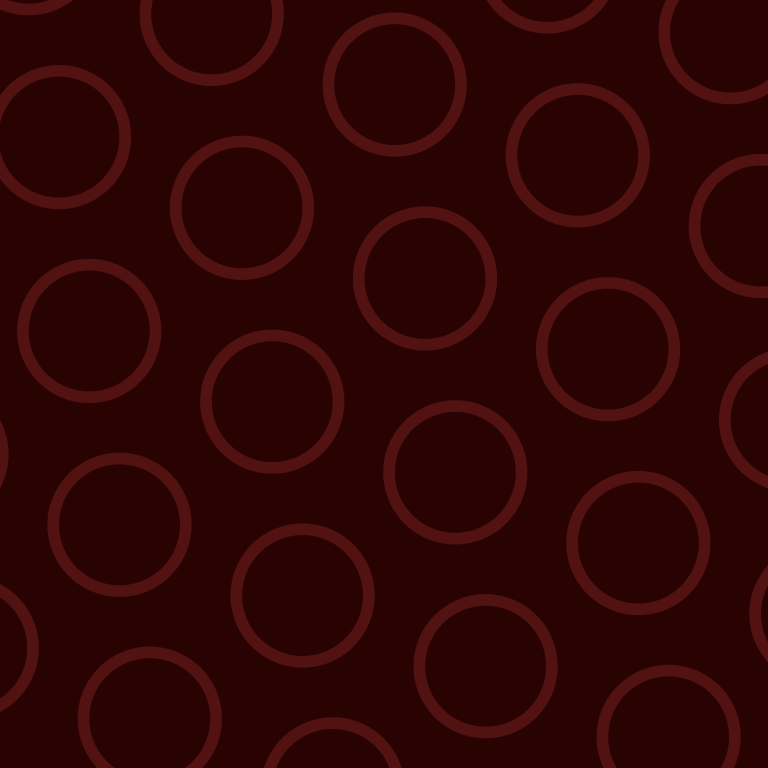
Write a Shadertoy shader that draws this pattern.

```glsl
const vec3 GROUND_COLOR = vec3(0.160, 0.006, 0.006);
const vec3 RING_COLOR = vec3(0.322, 0.072, 0.072);
const float SPACING = 0.2555;        // distance between neighbouring centres
const float TILT = 0.3686;           // clockwise turn of the rows, in radians
const float RING_RADIUS = 0.0863;    // to the middle of the stroke
const float RING_WIDTH = 0.0152;
const vec2 LATTICE_ORIGIN = vec2(0.5534, 0.6374);

mat2 rotation(float angle) {
    float c = cos(angle), s = sin(angle);
    return mat2(c, s, -s, c);
}

// Distance to the nearest centre of a rectangular grid
float gridDistance(vec2 p, vec2 cell) {
    return length(p - cell * round(p / cell));
}

// A triangular lattice is two rectangular grids offset by half a cell
float latticeDistance(vec2 p) {
    vec2 cell = SPACING * vec2(1.0, sqrt(3.0));
    return min(gridDistance(p, cell), gridDistance(p - 0.5 * cell, cell));
}

void mainImage(out vec4 fragColor, in vec2 fragCoord) {
    float pixel = 1.0 / iResolution.y;
    vec2 p = rotation(TILT) * (fragCoord * pixel - LATTICE_ORIGIN);

    // Signed distance to the ring stroke, smoothed over one pixel
    float edge = abs(latticeDistance(p) - RING_RADIUS) - 0.5 * RING_WIDTH;
    float coverage = clamp(0.5 - edge / pixel, 0.0, 1.0);

    fragColor = vec4(mix(GROUND_COLOR, RING_COLOR, coverage), 1.0);
}
```
